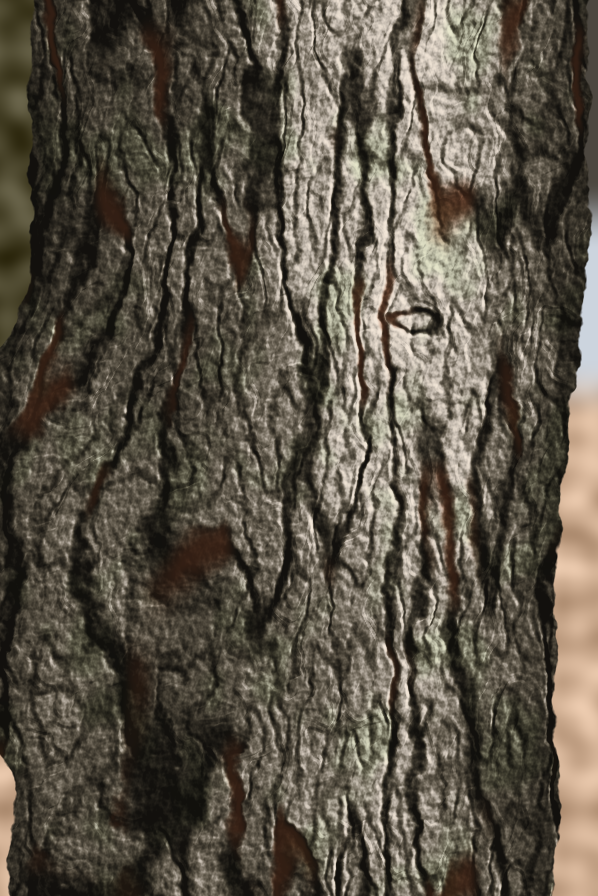
A Shadertoy shader for this texture:

```glsl
// Sunlit, furrowed tree bark filling the frame, with a soft, out-of-focus background.
// Stretched gradient noise makes furrows, cracks and terraced flakes; the slope of
// that relief towards the sun, plus broad patches of light, sets the tone.

vec2 randomGradient(vec2 cell) {
    vec3 h = fract(cell.xyx * vec3(0.1031, 0.1030, 0.0973));
    h += dot(h, h.yzx + 33.33);
    float angle = 6.2832 * fract((h.x + h.y) * h.z);
    return vec2(cos(angle), sin(angle));
}

float gradientNoise(vec2 p) {
    vec2 i = floor(p), f = p - i;
    vec2 w = f * f * f * (f * (f * 6.0 - 15.0) + 10.0);
    float a = dot(randomGradient(i), f);
    float b = dot(randomGradient(i + vec2(1, 0)), f - vec2(1, 0));
    float c = dot(randomGradient(i + vec2(0, 1)), f - vec2(0, 1));
    float d = dot(randomGradient(i + vec2(1, 1)), f - vec2(1, 1));
    return mix(mix(a, b, w.x), mix(c, d, w.x), w.y);
}

float fbm(vec2 p) {
    float sum = 0.0, gain = 0.9;
    for (int i = 0; i < 3; i++) {
        sum += gain * gradientNoise(p);
        p = mat2(1.6, 1.2, -1.2, 1.6) * p + 17.3;
        gain *= 0.55;
    }
    return sum;
}

// Relief layers: x = deep furrows, y = fine cracks, z = flakes, w = grain
vec4 barkLayers(vec2 p) {
    vec2 q = p;
    // furrows sweep outwards over the swelling at the lower left
    q.x += 0.13 * (1.0 - smoothstep(0.0, 0.32, p.x)) * (1.0 - smoothstep(0.3, 0.8, p.y));
    q += 0.022 * vec2(fbm(p * vec2(10, 7)), fbm(p * vec2(9, 8) + 40.0));
    q += 0.005 * vec2(fbm(p * 45.0 + 9.0), fbm(p * 45.0 + 70.0));

    float width = 0.12 + 0.10 * gradientNoise(p * vec2(9, 6) + 3.0);
    float furrow = smoothstep(0.01, width, abs(gradientNoise(q * vec2(16, 2.6) + 5.0)));
    float crack = smoothstep(0.0, 0.15, abs(gradientNoise(q * vec2(36, 11) + 21.0)));

    // a knot: a dark eye with a raised rim
    float knot = length((q - vec2(0.47, 0.645)) * vec2(1.0, 1.5));
    furrow = min(furrow, smoothstep(0.0, 0.009, abs(knot - 0.018)));

    float level = 4.0 * fbm(q * vec2(19, 9) + 60.0);
    float flake = floor(level) + smoothstep(0.0, 0.22, fract(level));
    return vec4(furrow, crack, flake, fbm(p * vec2(105, 85)));
}

float barkHeight(vec4 layers) {
    return dot(layers, vec4(0.8, 0.45, 0.32, 0.45));
}

vec3 barkColor(vec2 p, vec2 uv, float edge) {
    vec4 layers = barkLayers(p);
    float height = barkHeight(layers);
    float slope = height - barkHeight(barkLayers(p + vec2(0.0028, 0.0026)));
    float shadow = max(0.0, barkHeight(barkLayers(p + vec2(0.009, 0.007))) - height - 0.1);

    // broad sunlight, strongest right of centre and near the top
    float sun = 1.45 * exp(-pow((uv.x - 0.65) / 0.23, 2.0))
              * mix(0.5, 1.0, smoothstep(0.3, 0.62, uv.y));
    float tone = sun - 0.4 + 0.75 * fbm(p * vec2(7, 4) + 11.0);
    tone -= 0.8 * (1.0 - smoothstep(0.0, 0.09, edge));
    tone += 1.5 * slope - 0.6 * shadow + 0.7 * layers.w;
    tone += 1.7 * (layers.x - 0.85) + 0.7 * (layers.y - 0.8);

    float light = 0.31 * exp(0.68 * clamp(tone, -2.2, 3.0));
    light = light < 0.6 ? light : 0.6 + 0.36 * (1.0 - exp((0.6 - light) / 0.36));
    vec3 color = light * mix(vec3(1.0, 0.91, 0.73), vec3(1.0, 0.95, 0.89), smoothstep(0.1, 0.8, light));

    // rusty inner bark shows in some furrows, grey-green lichen on some plates
    float rust = (1.0 - layers.x) * smoothstep(0.05, 0.3, gradientNoise(p * vec2(11, 5) + 31.0));
    color = mix(color, vec3(0.42, 0.24, 0.15) * (0.5 + light), 0.75 * rust);
    float lichen = smoothstep(0.0, 0.4, fbm(p * vec2(12, 9) + 90.0));
    return color * mix(vec3(1.0), vec3(0.95, 1.0, 0.94), lichen);
}

vec3 backgroundColor(vec2 p, vec2 uv) {
    float blur = gradientNoise(p * vec2(22, 26));
    vec3 litter = vec3(0.80, 0.67, 0.56) + 0.25 * blur;
    vec3 foliage = vec3(0.29, 0.27, 0.17) + 0.25 * blur;
    vec3 haze = mix(vec3(0.80, 0.83, 0.87), vec3(0.30, 0.28, 0.25), smoothstep(0.72, 0.8, uv.y));
    vec3 far = uv.x < 0.5 ? foliage : haze;
    return mix(litter, far, smoothstep(0.53, 0.6, uv.y));
}

void mainImage(out vec4 fragColor, in vec2 fragCoord) {
    vec2 uv = fragCoord / iResolution.xy;
    vec2 p = vec2(uv.x * 0.668, uv.y);

    // ragged trunk outline
    float rough = 0.016 * fbm(vec2(uv.y * 14.0, uv.x * 3.0)) + 0.006 * fbm(p * 50.0);
    float left = 0.09 * smoothstep(0.54, 0.69, uv.y) - 0.04
               + 0.06 * (1.0 - smoothstep(0.13, 0.22, uv.y));
    float right = mix(0.93, 0.985, smoothstep(0.35, 0.75, uv.y));
    float edge = min(uv.x - left, right - uv.x) + rough;

    float trunk = smoothstep(-0.002, 0.002, edge);
    vec3 color = mix(backgroundColor(p, uv), barkColor(p, uv, edge), trunk);
    fragColor = vec4(clamp(color, 0.0, 1.0), 1.0);
}
```
